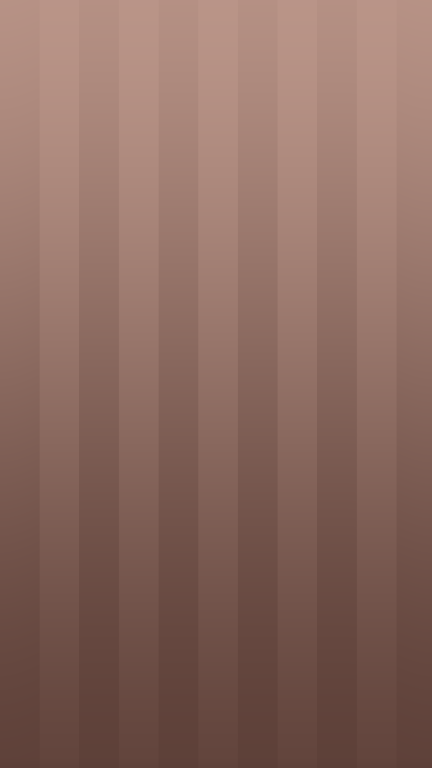
A Shadertoy shader for this background:

```glsl
// 1 inside the light half of each stripe pair, 0 in the dark half
float lightStripe(float x) {
    float period = 0.1836;
    float soft = 0.75 / (iResolution.x * period);
    float d = abs(fract(x / period) - 0.75) - 0.25;
    return 1.0 - smoothstep(-soft, soft, d);
}

void mainImage(out vec4 fragColor, in vec2 fragCoord) {
    vec2 uv = fragCoord / iResolution.xy;
    float stripe = lightStripe(uv.x);

    // Light stripes sit further up the fade; the outer dark ones lift a little
    float outer = smoothstep(0.6, 1.0, abs(2.0 * uv.x - 1.0));
    float shift = mix(-0.06 + 0.035 * outer, 0.05, stripe);

    // Vertical fade from deep brown to dusty rose
    float fade = smoothstep(-0.12, 1.12, uv.y + shift);
    vec3 color = mix(vec3(0.365, 0.25, 0.22), vec3(0.73, 0.585, 0.535), fade);

    // Faint shade along the bottom rim
    color *= 1.0 - 0.03 * (1.0 - smoothstep(0.0, 0.015, uv.y));

    fragColor = vec4(color, 1.0);
}
```
